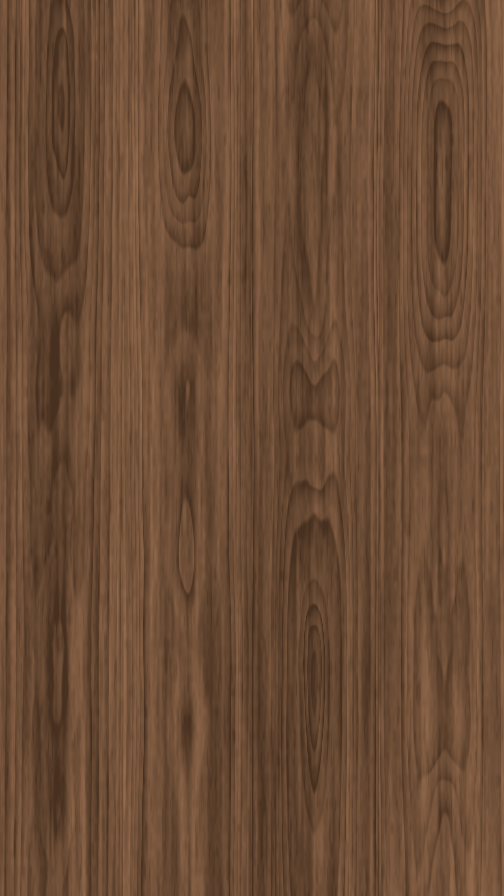
Give the GLSL for this texture, as a WebGL 2 fragment shader.

```glsl
#version 300 es
precision highp float;

uniform vec2 u_resolution;
out vec4 fragColor;

float hash(vec2 cell) {
    vec3 q = fract(cell.xyx * vec3(0.1031, 0.1030, 0.0973));
    q += dot(q, q.yzx + 33.33);
    return fract((q.x + q.y) * q.z);
}

// Value noise, centred on zero
float noise(vec2 p) {
    vec2 cell = floor(p);
    vec2 f = fract(p);
    vec2 s = f * f * (3.0 - 2.0 * f);
    float low = mix(hash(cell), hash(cell + vec2(1.0, 0.0)), s.x);
    float high = mix(hash(cell + vec2(0.0, 1.0)), hash(cell + vec2(1.0, 1.0)), s.x);
    return mix(low, high, s.y) - 0.5;
}

// Sideways distance from the wandering heart of a veneer strip
float heartOffset(vec2 p, float strip, float stripCount, float shift) {
    float centre = (strip + 0.5 - shift) / stripCount;
    return p.x - centre - 0.012 * noise(vec2(strip * 7.3 + 2.0, p.y * 2.3));
}

// Distance from the pith: slicing it at a changing depth makes the arches
float pithDistance(vec2 p, float offset, float strip) {
    float seed = strip * 13.7 + 5.0;
    float depth = 0.058 + 0.125 * noise(vec2(seed, p.y * 1.9 + strip * 3.1));
    depth += 0.014 * noise(vec2(seed + 4.5, p.y * 6.0));
    float wobble = 0.006 * noise(p * vec2(28.0, 5.0) + seed);
    wobble += 0.003 * noise(p * vec2(70.0, 14.0) + seed);
    // The grain straightens away from the heart
    float bend = 1.0 / (1.0 + pow(offset / 0.07, 2.0));
    return length(vec2(offset, depth * bend)) + wobble * bend * bend;
}

// Growth ring: slow darkening, then a quick return to pale wood
float growthRing(float phase, float seed, float blur) {
    float f = fract(phase);
    float ramp = f * f * (1.0 - smoothstep(1.0 - blur, 1.0, f));
    float strength = 0.5 + 0.9 * hash(vec2(floor(phase), seed));
    return ramp * strength;
}

// Fibres of several widths, all drawn out along the grain
float fibres(vec2 p) {
    float wide = noise(p * vec2(62.0, 0.9) + 11.0);
    float medium = noise(p * vec2(125.0, 2.2) + 37.0);
    float fine = noise(p * vec2(210.0, 9.0) + 71.0);
    float grit = noise(p * vec2(270.0, 60.0) + 97.0);
    return 0.30 * wide + 0.34 * medium + 0.28 * fine + 0.16 * grit;
}

// Short dark pores
float pores(vec2 p) {
    return smoothstep(0.2, 0.42, noise(p * vec2(260.0, 22.0) + 153.0));
}

void main() {
    const float STRIP_COUNT = 3.94;
    const float STRIP_SHIFT = 0.04;
    const float RING_DENSITY = 92.0;
    const vec3 DARK_WALNUT = vec3(0.279, 0.190, 0.125);
    const vec3 PALE_WALNUT = vec3(0.556, 0.400, 0.288);

    vec2 p = gl_FragCoord.xy / u_resolution.x;
    float strip = floor(p.x * STRIP_COUNT + STRIP_SHIFT);
    float offset = heartOffset(p, strip, STRIP_COUNT, STRIP_SHIFT);

    // Rings with uneven spacing
    float radius = pithDistance(p, offset, strip);
    float phase = radius * RING_DENSITY + 2.2 * noise(vec2(radius * 34.0, strip * 5.0));
    float blur = clamp(RING_DENSITY / u_resolution.x, 0.18, 0.5);
    float ring = growthRing(phase, strip + 3.0, blur);

    // Broad tone bands and a darker heart
    float bands = 0.38 * noise(p * vec2(11.0, 0.5) + 21.0)
                + 0.24 * noise(p * vec2(27.0, 0.6) + 53.0);
    float heart = exp(-pow(offset / 0.042, 2.0));
    float heartShade = heart * (0.15 + 0.24 * noise(vec2(strip * 9.1, p.y * 2.6)));

    float tone = 0.70 + bands + fibres(p) - 0.56 * ring - heartShade - 0.14 * pores(p);
    fragColor = vec4(mix(DARK_WALNUT, PALE_WALNUT, clamp(tone, 0.0, 1.1)), 1.0);
}
```
